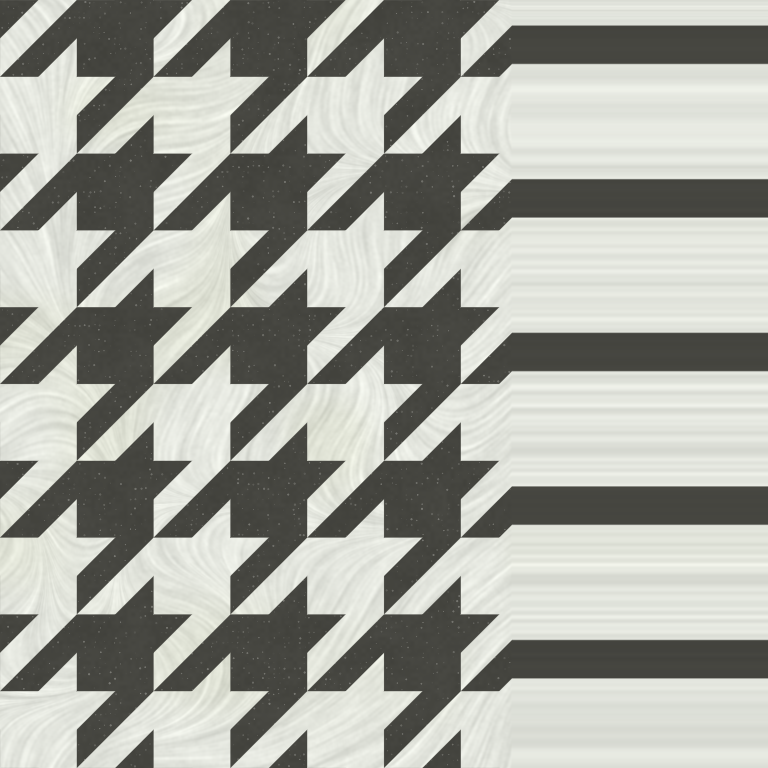
Give the GLSL for this pattern, as a WebGL 1 fragment shader.

```glsl
precision highp float;

uniform vec2 u_resolution;

#define REPEATS 5.0
#define CHECK_WIDTH 0.6667
#define LIGHT_COLOR vec3(0.893, 0.902, 0.872)
#define DARK_COLOR vec3(0.270, 0.270, 0.248)
#define STRAND_DENSITY 230.0
#define STRAND_STEP 0.004
#define STRAND_CONTRAST 0.42
#define FLOW_SCALE 4.5
#define FLECK_DENSITY 150.0
#define FLECK_CHANCE 0.30
#define FLECK_STRENGTH 0.20

float hash(vec2 p) {
  vec3 q = fract(vec3(p.xyx) * 0.1031);
  q += dot(q, q.yzx + 33.33);
  return fract((q.x + q.y) * q.z);
}

float noise(vec2 p) {
  vec2 i = floor(p);
  vec2 f = fract(p);
  f = f * f * (3.0 - 2.0 * f);
  float low = mix(hash(i), hash(i + vec2(1.0, 0.0)), f.x);
  float high = mix(hash(i + vec2(0.0, 1.0)), hash(i + 1.0), f.x);
  return mix(low, high, f.y);
}

// Positive over the second half of each unit period
float bandDistance(float t) {
  return 0.25 - abs(fract(t - 0.25) - 0.5);
}

float coverage(float d, float blur) {
  return smoothstep(-blur, blur, d);
}

// Solid dark and light quadrants joined by two diagonally striped ones
float houndstooth(vec2 cell, float blur) {
  float right = coverage(bandDistance(cell.x), blur);
  float lower = coverage(bandDistance(cell.y), blur);
  float diagonal = coverage(bandDistance(2.0 * (cell.x + cell.y)) / 2.828, blur);
  return mix(mix(1.0 - diagonal, 0.0, lower), mix(1.0, diagonal, lower), right);
}

vec2 flowDirection(vec2 p) {
  float angle = 6.283 * noise(p * FLOW_SCALE + 7.0);
  return vec2(cos(angle), sin(angle));
}

// Fine noise averaged along the flow, in both directions
float strands(vec2 p) {
  vec2 ahead = p;
  vec2 behind = p;
  float sum = 0.0;
  for (int i = 0; i < 12; i++) {
    ahead += flowDirection(ahead) * STRAND_STEP;
    behind -= flowDirection(behind) * STRAND_STEP;
    sum += noise(ahead * STRAND_DENSITY + 90.0);
    sum += noise(behind * STRAND_DENSITY + 90.0);
  }
  return sum / 24.0 - 0.5;
}

// Sparse jittered dots of varied size and brightness
float flecks(vec2 p) {
  vec2 q = p * FLECK_DENSITY;
  vec2 id = floor(q);
  vec2 center = 0.3 + 0.4 * vec2(hash(id + 11.0), hash(id + 37.0));
  float radius = mix(0.05, 0.22, hash(id + 53.0));
  float blur = 0.5 * FLECK_DENSITY / u_resolution.y;
  float dotMask = 1.0 - coverage(length(fract(q) - center) - radius, blur);
  float present = step(hash(id + 71.0), FLECK_CHANCE);
  return dotMask * present * hash(id + 97.0);
}

void main() {
  vec2 uv = gl_FragCoord.xy / u_resolution;

  // Beyond the check, its last column extends as horizontal bands
  vec2 p = vec2(min(uv.x, CHECK_WIDTH), uv.y);
  vec2 cell = vec2(p.x, 1.0 - p.y) * REPEATS;
  float dark = houndstooth(cell, 0.7 * REPEATS / u_resolution.y);

  // Pale fur with faint warm patches
  float patches = smoothstep(0.5, 0.95, noise(p * 7.0 + 21.0));
  vec3 fur = LIGHT_COLOR + STRAND_CONTRAST * strands(p);
  fur -= patches * vec3(0.018, 0.016, 0.038);

  // Charcoal ground with mottling and flecks
  float mottle = noise(p * 28.0) + noise(p * 190.0) - 1.0;
  vec3 charcoal = DARK_COLOR + 0.018 * mottle + FLECK_STRENGTH * flecks(p);

  gl_FragColor = vec4(mix(fur, charcoal, dark), 1.0);
}
```
